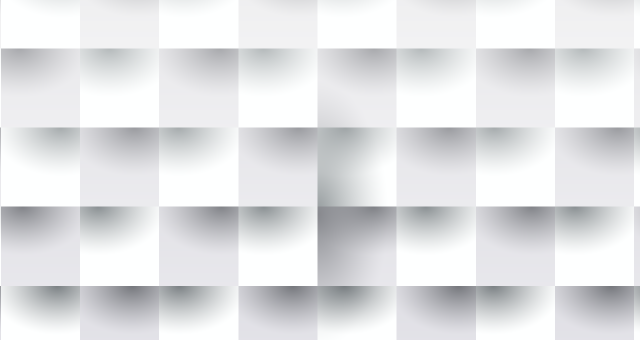
Give the GLSL for this pattern, as a WebGL 2 fragment shader.

```glsl
#version 300 es
precision highp float;
// Checkerboard of white and pale grey squares, each with a soft half-ellipse of shade
// hanging from its top edge. The shade deepens down the board, and one column also
// carries a tall shadow spreading from its left seam.

#define CELLS_DOWN 4.2947
#define GRID_SHIFT vec2(-0.0105, 0.3895)
#define SHADE_SIZE vec2(0.88, 0.62)
#define SHADE_TOP 0.50
#define SHADE_BOTTOM 0.88
#define FALLOFF 1.3
#define SIDE_JITTER 0.16
#define SEAM_COLUMN 4.0
#define SEAM_CENTRE_ROW 3.1
#define SEAM_SIZE vec2(0.9, 1.7)
#define SEAM_STRENGTH 0.72

uniform vec2 u_resolution;
out vec4 fragColor;

const vec3 WHITE = vec3(0.995, 1.0, 1.0);
const vec3 GREY_TOP = vec3(0.94, 0.94, 0.945);
const vec3 GREY_BOTTOM = vec3(0.885, 0.883, 0.905);
const vec3 SHADE_COOL = vec3(0.42, 0.46, 0.47);
const vec3 SHADE_NEUTRAL = vec3(0.40, 0.41, 0.43);

// Hash of a cell index, 0 to 1
float hash(vec2 cell) {
    vec3 p = fract(cell.xyx * 0.1031);
    p += dot(p, p.yzx + 33.33);
    return fract((p.x + p.y) * p.z);
}

// Elliptical falloff: 1 at the centre, 0 at the rim
float softEllipse(vec2 offset, vec2 size) {
    return pow(max(1.0 - length(offset / size), 0.0), FALLOFF);
}

// Board colour; grid coordinates run right and down in cells
vec3 board(vec2 grid) {
    vec2 cell = floor(grid);
    vec2 local = grid - cell;
    float isGrey = mod(cell.x + cell.y, 2.0);
    float depth = clamp(cell.y / 4.0, 0.0, 1.0);

    // Flat tile, grey ones brightening slightly downward
    vec3 grey = mix(GREY_TOP, GREY_BOTTOM, depth) + 0.02 * (local.y - 0.5);
    vec3 color = mix(WHITE, grey, isGrey);

    // Shade leans right on grey and left on white, swapped in the first column
    float leansRight = cell.x == 0.0 ? 1.0 - isGrey : isGrey;
    float centre = mix(0.30, 0.74, leansRight) + SIDE_JITTER * (hash(cell + 7.0) - 0.5);
    float strength = mix(SHADE_TOP, SHADE_BOTTOM, smoothstep(1.0, 4.0, cell.y));
    float shade = strength * softEllipse(local - vec2(centre, 0.0), SHADE_SIZE);

    // Tall shadow along the seam, confined to its column
    if (cell.x == SEAM_COLUMN) {
        vec2 fromSeam = grid - vec2(SEAM_COLUMN, SEAM_CENTRE_ROW);
        float seamShade = SEAM_STRENGTH * softEllipse(fromSeam, SEAM_SIZE);
        shade = 1.0 - (1.0 - shade) * (1.0 - seamShade);
    }
    vec3 shadeColor = mix(SHADE_COOL, SHADE_NEUTRAL, max(isGrey, depth * 0.5));
    return mix(color, shadeColor, shade);
}

void main() {
    // Average four samples per pixel to smooth the tile edges
    vec3 total = vec3(0.0);
    for (int i = 0; i < 4; i++) {
        vec2 jitter = vec2(i % 2, i / 2) * 0.5 - 0.25;
        vec2 uv = (gl_FragCoord.xy + jitter) / u_resolution.y;
        total += board(vec2(uv.x, 1.0 - uv.y) * CELLS_DOWN + GRID_SHIFT);
    }
    fragColor = vec4(total / 4.0, 1.0);
}
```
